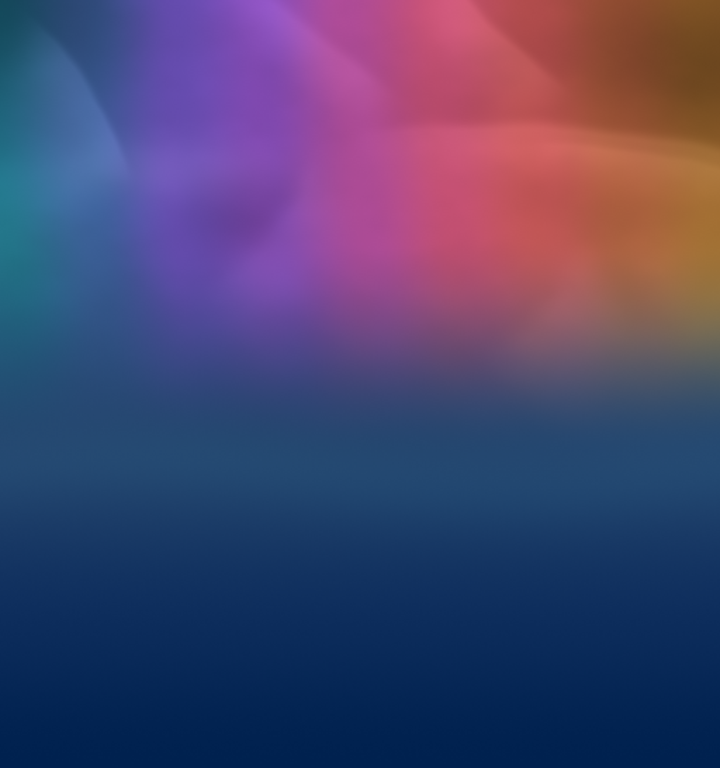
Write a Shadertoy shader that draws this background.

```glsl
// A rainbow aurora sky melting into a deep blue lower half.
// A smooth horizontal spectrum is faded over a vertical blue gradient, then
// lit by soft glows, sine-hash cloud noise and curved one-sided wisps.

const vec3 DEEP_BLUE = vec3(0.0, 0.13, 0.31);
const vec3 MID_BLUE = vec3(0.055, 0.18, 0.365);
const vec3 HAZE_BLUE = vec3(0.14, 0.27, 0.43);

float hash(vec2 p) {
    return fract(sin(dot(p, vec2(127.1, 311.7))) * 43758.5453);
}

float valueNoise(vec2 p) {
    vec2 cell = floor(p), f = fract(p);
    f = f * f * (3.0 - 2.0 * f);
    float low = mix(hash(cell), hash(cell + vec2(1, 0)), f.x);
    float high = mix(hash(cell + vec2(0, 1)), hash(cell + vec2(1, 1)), f.x);
    return mix(low, high, f.y);
}

float fbm(vec2 p) {
    float sum = 0.0, weight = 0.5;
    for (int i = 0; i < 4; i++) {
        sum += weight * valueNoise(p);
        p = mat2(1.6, 1.2, -1.2, 1.6) * p + 7.3;
        weight *= 0.5;
    }
    return sum;
}

// Evenly spaced colour stops from teal to amber.
vec3 spectrum(float x) {
    vec3 stops[9] = vec3[9](
        vec3(0.11, 0.41, 0.51), vec3(0.22, 0.35, 0.57), vec3(0.40, 0.30, 0.69),
        vec3(0.51, 0.29, 0.70), vec3(0.67, 0.29, 0.58), vec3(0.74, 0.30, 0.43),
        vec3(0.72, 0.31, 0.31), vec3(0.64, 0.34, 0.22), vec3(0.60, 0.39, 0.17));
    float s = clamp(x, 0.0, 1.0) * 8.0;
    int i = min(int(s), 7);
    return mix(stops[i], stops[i + 1], smoothstep(0.0, 1.0, s - float(i)));
}

float glow(vec2 p, vec2 center, vec2 radius) {
    vec2 q = (p - center) / radius;
    return exp(-dot(q, q));
}

// Bent stroke from a to b: crisp on its right side, feathered on its left.
float wisp(vec2 p, vec2 a, vec2 b, float bend, float crisp, float feather) {
    vec2 span = b - a;
    float len = length(span);
    vec2 dir = span / len;
    float t = dot(p - a, dir) / len;
    float d = dot(p - a, vec2(-dir.y, dir.x)) - bend * 4.0 * t * (1.0 - t);
    float ends = smoothstep(-0.1, 0.25, t) * (1.0 - smoothstep(0.65, 1.1, t));
    float q = d / (d > 0.0 ? feather : crisp);
    return ends * exp(-abs(q) * q * sign(q));
}

vec3 blueGradient(float y) {
    vec3 col = mix(DEEP_BLUE, MID_BLUE, smoothstep(0.0, 0.24, y));
    return mix(col, HAZE_BLUE, smoothstep(0.18, 0.43, y));
}

void mainImage(out vec4 fragColor, in vec2 fragCoord) {
    vec2 uv = fragCoord / iResolution.xy;
    float cloud = fbm(uv * vec2(5.0, 8.0) + 2.0) - 0.47;
    float drift = fbm(uv * vec2(4.0, 5.0) + 11.0) - 0.47;
    vec2 p = uv + 0.03 * vec2(cloud, drift);

    // Spectrum, with hues slanting slightly towards the upper left.
    float sky = smoothstep(0.41, 0.69, uv.y + 0.025 * drift);
    vec3 hue = spectrum(uv.x + 0.06 * (uv.y - 0.75) + 0.04 * drift);
    vec3 col = mix(blueGradient(uv.y), hue, sky);

    // Broad light and shade.
    col *= 1.0 - 0.35 * glow(uv, vec2(0.0, 1.03), vec2(0.16, 0.14));
    col *= 1.0 - 0.28 * glow(uv, vec2(1.0, 0.93), vec2(0.22, 0.11));
    col *= 1.0 - 0.12 * glow(p, vec2(0.33, 0.71), vec2(0.08, 0.06));
    col += vec3(0.03, 0.06, 0.04) * glow(uv, vec2(0.0, 0.70), vec2(0.12, 0.12));
    col += vec3(0.03, 0.07, 0.05) * glow(p, vec2(0.98, 0.60), vec2(0.24, 0.12));
    col += vec3(0.05, 0.05, 0.04) * glow(p, vec2(0.24, 0.78), vec2(0.14, 0.04));

    // Low haze bank and soft cloud mottling.
    float bank = 0.41 + 0.02 * sin(uv.x * 6.0 + 0.5);
    col += vec3(0.006, 0.022, 0.02) * glow(uv, vec2(0.5, bank - 0.03), vec2(2.0, 0.05));
    col *= 1.0 + 0.22 * cloud * smoothstep(0.36, 0.75, uv.y);

    // Curved wisps, tinted by the local hue.
    float light = 0.14 * wisp(p, vec2(0.18, 0.77), vec2(0.04, 0.97), -0.015, 0.008, 0.09);
    light += 0.12 * wisp(p, vec2(1.12, 0.77), vec2(0.50, 0.82), -0.035, 0.012, 0.055);
    light += 0.06 * wisp(p, vec2(1.10, 0.75), vec2(0.70, 0.81), -0.02, 0.008, 0.035);
    light += 0.11 * wisp(p, vec2(0.79, 0.88), vec2(0.61, 1.06), 0.02, 0.010, 0.06);
    light += 0.09 * wisp(p, vec2(0.54, 0.87), vec2(0.33, 1.03), 0.0, 0.016, 0.05);
    light += 0.07 * wisp(p, vec2(0.44, 0.79), vec2(0.29, 0.60), 0.02, 0.025, 0.07);
    light += 0.05 * wisp(p, vec2(0.83, 0.66), vec2(0.68, 0.52), 0.02, 0.025, 0.10);
    col += light * mix(vec3(0.75), hue, 0.45);

    // Fine dither hides banding.
    col += (hash(floor(uv * 512.0)) - 0.5) / 255.0;
    fragColor = vec4(clamp(col, 0.0, 1.0), 1.0);
}
```
